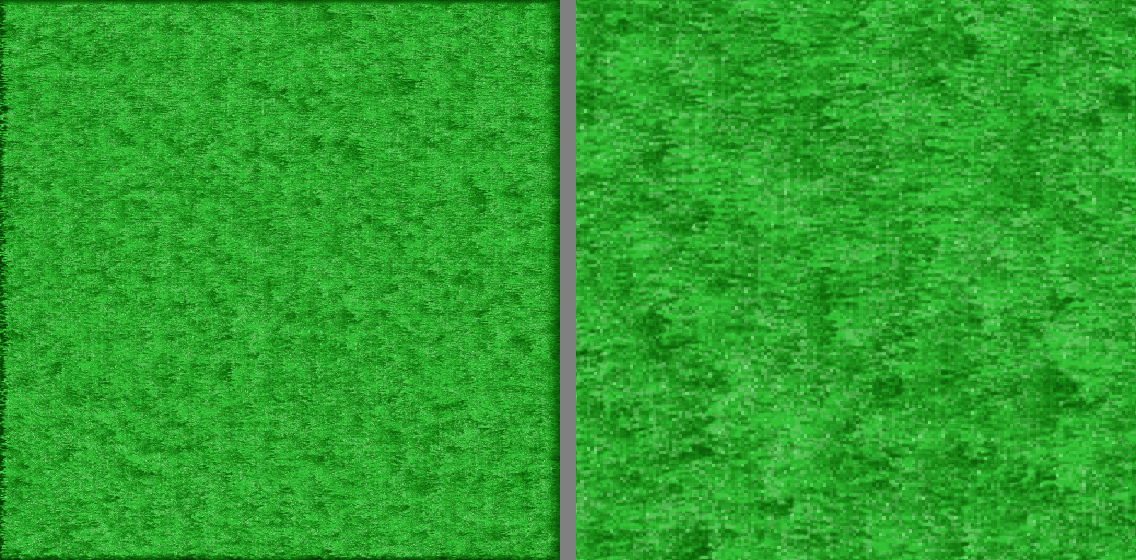
Left: the whole. Right: its middle third, enlarged.
Reproduce this texture procedurally as a three.js fragment shader.

```glsl
varying vec2 vUv;

float hash(vec2 p) {
  return fract(sin(dot(p, vec2(127.1, 311.7))) * 43758.5453);
}

float noise(vec2 p) {
  vec2 cell = floor(p);
  vec2 f = fract(p);
  f = f * f * (3.0 - 2.0 * f);
  float low = mix(hash(cell), hash(cell + vec2(1.0, 0.0)), f.x);
  float high = mix(hash(cell + vec2(0.0, 1.0)), hash(cell + vec2(1.0, 1.0)), f.x);
  return mix(low, high, f.y);
}

// Short, nearly level fibres, bent a little across the canvas
float fibres(vec2 uv) {
  vec2 p = uv + vec2(0.0, 0.014 * noise(uv * 7.0));
  float longFibre = noise(p * vec2(105.0, 390.0));
  float shortFibre = noise(p * vec2(230.0, 480.0) + 31.0);
  return 0.5 + 0.6 * (longFibre - 0.5) + 0.8 * (shortFibre - 0.5);
}

// Small soft tufts over a faint broader swell
float tufts(vec2 uv) {
  vec2 p = mat2(0.94, 0.34, -0.34, 0.94) * uv;
  float broad = noise(p * vec2(46.0, 62.0));
  float small = noise(p * vec2(95.0, 135.0) + 17.0);
  return 0.5 + 0.55 * (broad - 0.5) + 0.75 * (small - 0.5);
}

// Green ramp from hollow to lit tip
vec3 grassColor(float light) {
  vec3 color = mix(vec3(0.02, 0.2, 0.015), vec3(0.05, 0.40, 0.04), smoothstep(0.15, 0.4, light));
  color = mix(color, vec3(0.09, 0.53, 0.08), clamp((light - 0.4) / 0.13, 0.0, 1.0));
  color = mix(color, vec3(0.15, 0.64, 0.15), clamp((light - 0.53) / 0.11, 0.0, 1.0));
  return mix(color, vec3(0.20, 0.76, 0.21), clamp((light - 0.64) / 0.12, 0.0, 1.0));
}

void main() {
  float fibre = fibres(vUv);
  float grain = hash(floor(vUv * 512.0));

  // Fibres comb the tufts sideways and fray their outlines
  vec2 combed = vUv + vec2(0.022, 0.006) * (fibre - 0.5);
  float light = 0.655 + 0.2 * (tufts(combed) - 0.5) + 0.24 * (fibre - 0.5);
  light += 0.16 * (grain - 0.5);

  // Sparse dark hollows
  light -= 0.11 * smoothstep(0.62, 0.92, noise(combed * vec2(50.0, 66.0) + 71.0));

  // Frayed dark rim, widest on the right
  vec2 nearSide = combed / vec2(0.009, 0.009);
  vec2 farSide = (1.0 - combed) / vec2(0.018, 0.008);
  float rim = min(min(nearSide.x, nearSide.y), min(farSide.x, farSide.y));
  light *= mix(0.42, 1.0, smoothstep(-0.3, 1.4, rim));

  // Pale, slightly grey tips and scattered bright specks
  float tips = noise(vUv * vec2(260.0, 430.0) + 53.0);
  float patches = noise(vUv * 60.0 + 9.0);
  float pale = smoothstep(0.46, 0.74, 0.5 * tips + 0.25 * patches + 0.25 * grain);
  pale *= smoothstep(0.5, 0.68, light);
  float speck = smoothstep(0.93, 1.0, grain) * smoothstep(0.6, 0.75, light);

  vec3 color = grassColor(light);
  color += pale * vec3(0.14, 0.02, 0.13) + speck * vec3(0.14, 0.08, 0.14);
  gl_FragColor = vec4(color, 1.0);
}
```
